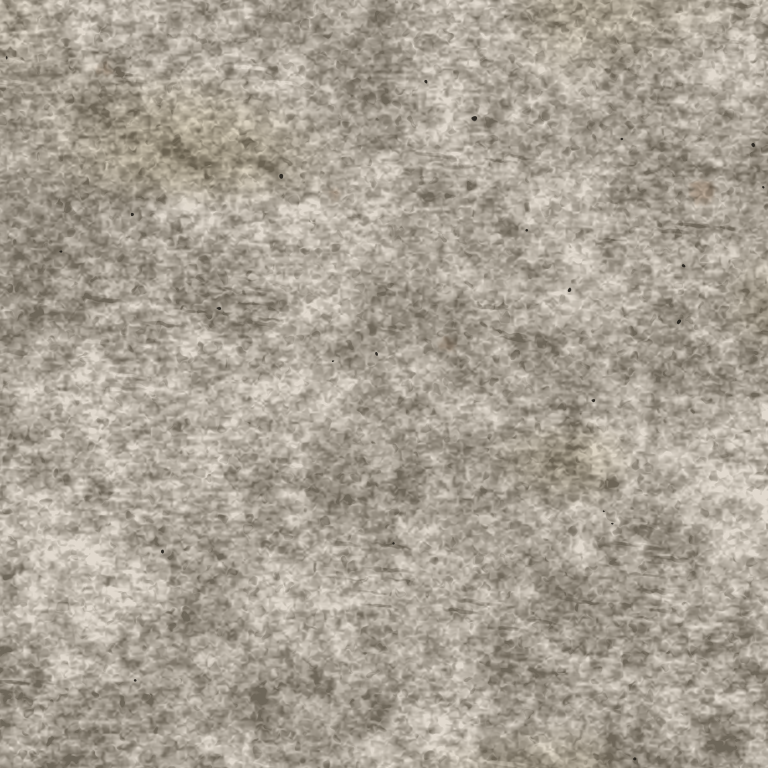
Reproduce this texture procedurally as a three.js fragment shader.

```glsl
// Weathered grey concrete: mottled blotches, fine ribbing, stains, pits and scratches.
varying vec2 vUv;

const vec3 DARK_CEMENT = vec3(0.52, 0.49, 0.44);
const vec3 PALE_CEMENT = vec3(0.81, 0.78, 0.735);
const vec3 PIT_COLOR = vec3(0.13, 0.12, 0.10);
const vec3 OLIVE_TINT = vec3(0.96, 0.95, 0.90);
const vec3 RUST_TINT = vec3(0.93, 0.88, 0.84);

const float BASE_TONE = 0.51;      // 0 = dark cement, 1 = pale cement
const float MOTTLE_SCALE = 3.5;    // cells across the canvas, coarsest layer
const float BROAD_AMOUNT = 0.30;   // strength of the coarsest mottle layer
const float GRAIN_AMOUNT = 0.68;   // strength of the finest mottle layer
const float RIB_AMOUNT = 0.50;
const float SPOT_AMOUNT = 0.36;
const float SCRATCH_AMOUNT = 0.45;
const float SCRATCH_SLOPE = 0.12;
const float PIT_SCALE = 9.0;

float hash(vec2 p) {
  vec3 q = fract(p.xyx * vec3(0.1031, 0.1030, 0.0973));
  q += dot(q, q.yzx + 33.33);
  return fract((q.x + q.y) * q.z);
}

float noise(vec2 p) {
  vec2 cell = floor(p);
  vec2 f = fract(p);
  f = f * f * (3.0 - 2.0 * f);
  float low = mix(hash(cell), hash(cell + vec2(1.0, 0.0)), f.x);
  float high = mix(hash(cell + vec2(0.0, 1.0)), hash(cell + vec2(1.0)), f.x);
  return mix(low, high, f.y);
}

// Cellular discs: signed distance to the nearest one, in cell units.
float discs(vec2 p, float share, float radius) {
  vec2 cell = floor(p);
  float nearest = 1.0;
  for (int j = -1; j <= 1; j++) {
    for (int i = -1; i <= 1; i++) {
      vec2 id = cell + vec2(float(i), float(j));
      vec2 center = id + vec2(hash(id + 3.7), hash(id + 41.3));
      float size = radius * mix(0.4, 1.0, hash(id + 71.9));
      float d = length(p - center) - size;
      if (hash(id + 97.1) < share) nearest = min(nearest, d);
    }
  }
  return nearest;
}

float inside(float d, float softness) {
  return 1.0 - smoothstep(-softness, softness, d);
}

// Blotches from faint broad patches down to strong sandy grain.
float mottle(vec2 uv) {
  vec2 p = uv * vec2(0.92, 1.08) * MOTTLE_SCALE;
  float sum = 0.0;
  for (int i = 0; i < 7; i++) {
    float amount = mix(BROAD_AMOUNT, GRAIN_AMOUNT, float(i) / 6.0);
    sum += (noise(p) - 0.5) * amount;
    p = p * 2.03 + vec2(17.3, 9.1);
  }
  return sum;
}

// Thin horizontal ribs that fade in and out over the surface.
float ribs(vec2 uv) {
  float strength = smoothstep(0.2, 0.8, noise(uv * 7.0 + 53.0));
  float fine = noise(uv * vec2(62.0, 235.0) + 11.0) - 0.5;
  float broad = noise(uv * vec2(24.0, 120.0) + 29.0) - 0.5;
  return (fine + 0.35 * broad) * mix(0.4, 1.1, strength) * RIB_AMOUNT;
}

// Tapered strokes gathered in a few clusters.
float scratches(vec2 uv, float seed) {
  vec2 p = vec2(uv.x, uv.y + SCRATCH_SLOPE * uv.x) * vec2(15.0, 140.0) + seed;
  p.y += (noise(uv * 110.0 + seed) - 0.5) * 0.6;
  float cluster = smoothstep(0.74, 0.82, noise(uv * vec2(6.0, 10.0) + seed));
  return inside(discs(p, 0.20, 0.45), 0.14) * cluster;
}

void main() {
  vec2 uv = vUv;
  vec2 wobble = vec2(noise(uv * 150.0), noise(uv * 150.0 + 37.0)) - 0.5;
  vec2 ragged = uv + wobble * 0.009;

  // Surface tone
  float tone = BASE_TONE + mottle(uv + wobble * 0.004) + ribs(uv);
  float smallSpots = inside(discs(ragged * 62.0, 0.28, 0.36), 0.10);
  float largeSpots = inside(discs(ragged * 27.0 + 61.0, 0.18, 0.36), 0.10);
  tone -= SPOT_AMOUNT * max(smallSpots, largeSpots * 0.9);
  tone -= SCRATCH_AMOUNT * scratches(uv, 23.0);
  tone += SCRATCH_AMOUNT * 0.7 * scratches(uv, 131.0);
  vec3 color = mix(DARK_CEMENT, PALE_CEMENT, clamp(tone, -0.3, 1.25));

  // Olive and rust stains
  float olive = smoothstep(0.65, 0.95, noise(ragged * vec2(4.0, 5.0) + 83.0));
  float rust = inside(discs(ragged * 11.0 + 19.0, 0.06, 0.17), 0.08);
  color *= mix(vec3(1.0), OLIVE_TINT, olive);
  color *= mix(vec3(1.0), RUST_TINT, rust);

  // Small dark pits
  float pits = inside(discs((uv + wobble * 0.003) * PIT_SCALE + 7.0, 0.26, 0.025), 0.008);
  color = mix(color, PIT_COLOR, pits * 0.9);

  gl_FragColor = vec4(color, 1.0);
}
```
